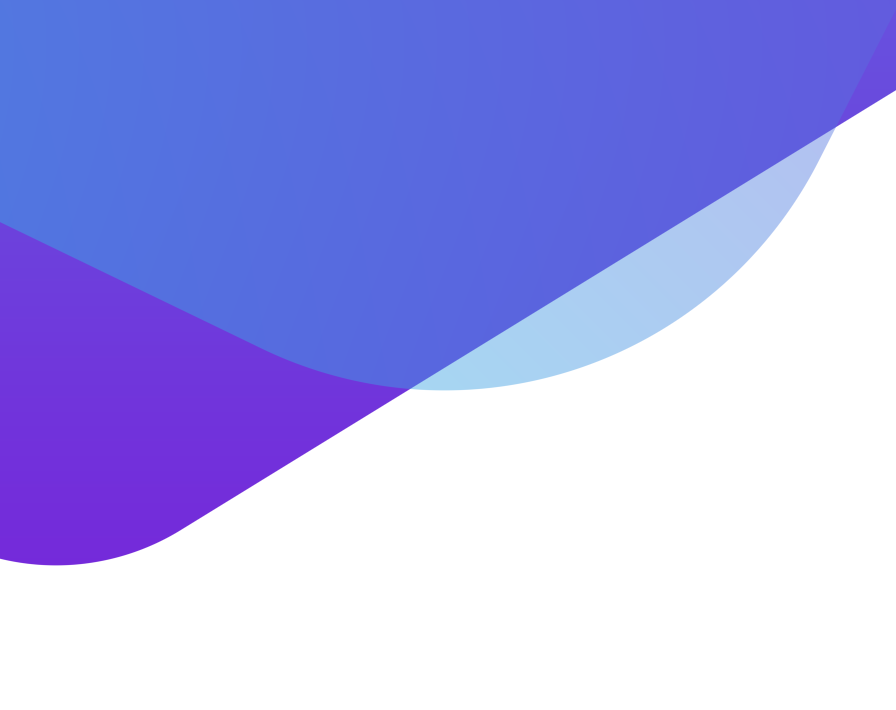
This background is drawn by a Shadertoy shader. Its source:

```glsl
// Two large rounded wedges overlap on a white page: a solid violet one
// and a translucent blue one. Each is the distance to a sharp wedge,
// inflated by a radius and filled with a linear gradient.

#define VIOLET_TIP    vec2(0.0625, 0.427)
#define VIOLET_RADIUS 0.2656
#define BLUE_TIP      vec2(0.496, 0.8255)
#define BLUE_RADIUS   0.4688
#define BLUE_OPACITY  0.45
#define VIOLET_LOW    vec3(0.455, 0.165, 0.855)
#define VIOLET_HIGH   vec3(0.405, 0.315, 0.87)
#define BLUE_CYAN     vec3(0.19, 0.71, 0.895)
#define BLUE_INDIGO   vec3(0.36, 0.41, 0.87)

// Distance from q to a ray leaving the origin along a unit direction
float rayDistance(vec2 q, vec2 dir) {
    return length(q - dir * max(dot(q, dir), 0.0));
}

// Upward-opening wedge with its tip at the origin, inflated by radius
float roundedWedge(vec2 q, vec2 leftArm, vec2 rightArm, float radius) {
    leftArm = normalize(leftArm);
    rightArm = normalize(rightArm);
    float leftSide = dot(q, vec2(-leftArm.y, leftArm.x));
    float rightSide = dot(q, vec2(rightArm.y, -rightArm.x));
    bool inside = max(leftSide, rightSide) < 0.0;
    float outer = min(rayDistance(q, leftArm), rayDistance(q, rightArm));
    return (inside ? 0.0 : outer) - radius;
}

// Antialiased coverage of a distance field
float coverage(float dist, float pixel) {
    return 1.0 - smoothstep(-0.7 * pixel, 0.7 * pixel, dist);
}

void mainImage(out vec4 fragColor, in vec2 fragCoord) {
    // Canvas width is one unit
    float pixel = 1.0 / iResolution.x;
    vec2 p = fragCoord * pixel;
    float top = iResolution.y * pixel;

    // Violet wedge, darker towards the bottom
    float violetShape = roundedWedge(p - VIOLET_TIP,
        vec2(-0.852, 0.524), vec2(0.852, 0.524), VIOLET_RADIUS);
    vec3 violet = mix(VIOLET_LOW, VIOLET_HIGH, smoothstep(0.0, 1.0,
        clamp((p.y - 0.16) / 0.63, 0.0, 1.0)) * 0.3
        + clamp((p.y - 0.16) / 0.63, 0.0, 1.0) * 0.7);

    // Blue wedge, diagonal gradient from lower left to upper right
    float blueShape = roundedWedge(p - BLUE_TIP,
        vec2(-0.900, 0.435), vec2(0.454, 0.891), BLUE_RADIUS);
    float diagonal = clamp((p.x + p.y - top + 0.25) / 1.25, 0.0, 1.0);
    vec3 blue = mix(BLUE_CYAN, BLUE_INDIGO, diagonal);

    // Layers over white
    vec3 color = mix(vec3(1.0), violet, coverage(violetShape, pixel));
    color = mix(color, blue, BLUE_OPACITY * coverage(blueShape, pixel));
    fragColor = vec4(color, 1.0);
}
```
